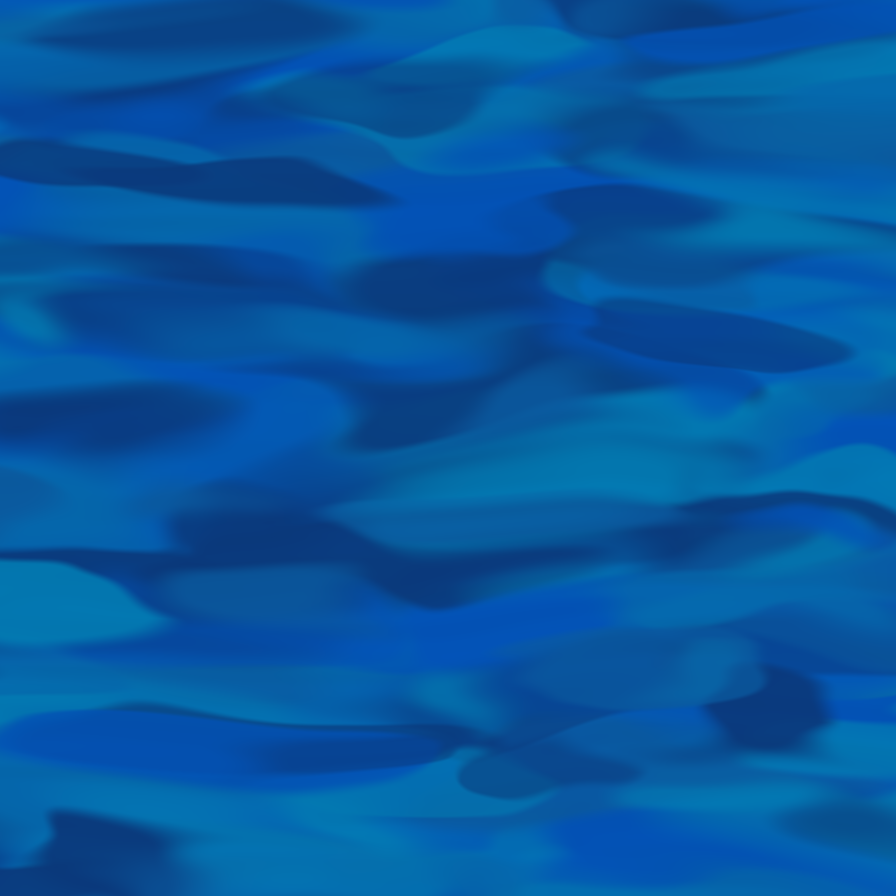
Reproduce this texture procedurally as a WebGL 1 fragment shader.

```glsl
precision highp float;

uniform vec2 u_resolution;

// Palette
const vec3 NAVY  = vec3(0.04, 0.22, 0.48);
const vec3 SLATE = vec3(0.04, 0.35, 0.62);
const vec3 ROYAL = vec3(0.01, 0.32, 0.71);
const vec3 AZURE = vec3(0.02, 0.40, 0.67);
const vec3 TEAL  = vec3(0.01, 0.48, 0.70);

// Upper limit of each colour's share among the dabs
const float NAVY_END  = 0.17;
const float SLATE_END = 0.36;
const float ROYAL_END = 0.58;
const float AZURE_END = 0.76;

// Dabs
const int   LAYERS       = 5;
const vec2  DAB_CELL     = vec2(0.50, 0.145);
const float LAYER_SHRINK = 0.86;
const float DAB_CHANCE   = 0.78;
const vec2  RADIUS_RANGE = vec2(0.42, 0.66);
const vec2  COVER_RANGE  = vec2(0.50, 0.95);
const vec2  CORE_RANGE   = vec2(0.10, 0.80);
const float TILT         = 0.35;
const vec2  SMEAR_FREQ   = vec2(5.0, 17.0);
const vec2  SMEAR        = vec2(0.64, 0.56);

// Flow and brush texture
const vec2  SWEEP_FREQ  = vec2(2.6, 7.0);
const vec2  SWEEP       = vec2(0.24, 0.05);
const vec2  RIPPLE_FREQ = vec2(7.0, 20.0);
const vec2  RIPPLE      = vec2(0.09, 0.016);
const vec2  STREAK_FREQ = vec2(5.0, 60.0);
const float STREAK      = 0.035;

vec2 hash2(vec2 p) {
    vec3 q = fract(p.xyx * vec3(0.1031, 0.1030, 0.0973));
    q += dot(q, q.yzx + 33.33);
    return fract((q.xx + q.yz) * q.zy);
}

// Two independent smooth noises, each centred on zero
vec2 noise2(vec2 p) {
    vec2 i = floor(p);
    vec2 f = fract(p);
    f = f * f * f * (f * (f * 6.0 - 15.0) + 10.0);
    vec2 low  = mix(hash2(i), hash2(i + vec2(1.0, 0.0)), f.x);
    vec2 high = mix(hash2(i + vec2(0.0, 1.0)), hash2(i + 1.0), f.x);
    return mix(low, high, f.y) - 0.5;
}

vec3 pickColour(float pick) {
    if (pick < NAVY_END)  return NAVY;
    if (pick < SLATE_END) return SLATE;
    if (pick < ROYAL_END) return ROYAL;
    if (pick < AZURE_END) return AZURE;
    return TEAL;
}

// Bends space into long horizontal wisps
vec2 flow(vec2 p) {
    p += SWEEP * noise2(p * SWEEP_FREQ + 11.0);
    return p + RIPPLE * noise2(p * RIPPLE_FREQ + 53.0);
}

// Lays one grid of smeared, tilted dabs over the paint below
vec3 paintLayer(vec3 paint, vec2 p, vec2 cell, float seed) {
    vec2 grid = p / cell + seed * vec2(0.37, 0.61);
    vec2 home = floor(grid);
    for (int y = -1; y <= 1; y++) {
        for (int x = -1; x <= 1; x++) {
            vec2 id = home + vec2(float(x), float(y));
            vec2 key = id + seed * 17.0 + 101.0;
            vec2 look   = hash2(key + 211.0);
            vec2 shape  = hash2(key + 419.0);
            vec2 finish = hash2(key + 617.0);

            vec2 local = grid - id - hash2(key);
            local += SMEAR * noise2(p * SMEAR_FREQ + floor(look * 90.0));
            local.y += TILT * (finish.x - 0.5) * local.x;
            float dist = length(local / mix(RADIUS_RANGE.xx, RADIUS_RANGE.yy, shape));

            // One side stays crisp while the other blends away
            float crisp = clamp(0.5 + (shape.x - 0.5) * 1.2 + local.y * (finish.y - 0.5) * 3.0, 0.0, 1.0);
            float core = mix(CORE_RANGE.x, CORE_RANGE.y, crisp);
            float cover = 1.0 - smoothstep(core, 1.0, dist);
            cover *= mix(COVER_RANGE.x, COVER_RANGE.y, finish.y) * step(look.y, DAB_CHANCE);
            paint = mix(paint, pickColour(look.x), cover);
        }
    }
    return paint;
}

void main() {
    vec2 uv = gl_FragCoord.xy / u_resolution.y;
    vec2 p = flow(uv);

    // Ground wash
    vec3 paint = mix(ROYAL, AZURE, smoothstep(-0.25, 0.25, noise2(p * vec2(3.0, 9.0)).x));

    // Dabs, large to small
    vec2 cell = DAB_CELL;
    for (int i = 0; i < LAYERS; i++) {
        paint = paintLayer(paint, p, cell, float(i) + 1.0);
        cell *= LAYER_SHRINK;
    }

    // Faint bristle streaks
    paint *= 1.0 + STREAK * noise2(p * STREAK_FREQ).x;
    gl_FragColor = vec4(paint, 1.0);
}
```
